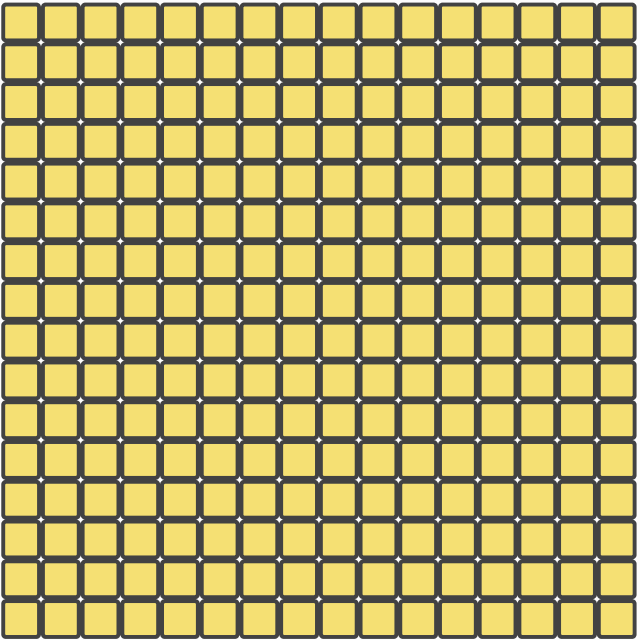
Write a WebGL 1 fragment shader that draws this pattern.

```glsl
precision mediump float;

uniform vec2 u_resolution;

const vec2 TILE_COUNT = vec2(16.0);
const vec2 GRID_ORIGIN = vec2(0.0020, 0.0017);
const vec2 TILE_PITCH = vec2(0.06204, 0.06214);
const float BORDER_WIDTH = 0.0061;
const float OUTER_RADIUS = 0.0072;
const float INNER_RADIUS = 0.0021;

const vec3 PAPER = vec3(0.99);
const vec3 CHARCOAL = vec3(0.26);
const vec3 YELLOW = vec3(0.96, 0.88, 0.45);

float roundedBox(vec2 p, vec2 halfSize, float radius) {
  vec2 q = abs(p) - halfSize + radius;
  return length(max(q, 0.0)) + min(max(q.x, q.y), 0.0) - radius;
}

float coverage(float dist, float pixel) {
  return clamp(0.5 - dist / pixel, 0.0, 1.0);
}

float insideGrid(vec2 cell, vec2 count) {
  vec2 inside = step(vec2(-0.5), cell) * step(cell, count - 0.5);
  return inside.x * inside.y;
}

// Coverage of one tile: x is its full outline, y is its inner face
vec2 tileCoverage(vec2 p, vec2 halfSize, float pixel) {
  float outer = roundedBox(p, halfSize, OUTER_RADIUS);
  float inner = roundedBox(p, halfSize - BORDER_WIDTH, INNER_RADIUS);
  return vec2(coverage(outer, pixel), coverage(inner, pixel));
}

// Adding the four nearest tiles keeps shared edges free of seams
vec2 gridCoverage(vec2 p, vec2 pitch, vec2 count, float pixel) {
  vec2 firstCell = floor(p / pitch - 0.5);
  vec2 total = vec2(0.0);
  for (int j = 0; j < 2; j++) {
    for (int i = 0; i < 2; i++) {
      vec2 cell = firstCell + vec2(float(i), float(j));
      vec2 local = p - (cell + 0.5) * pitch;
      total += insideGrid(cell, count) * tileCoverage(local, 0.5 * pitch, pixel);
    }
  }
  return min(total, 1.0);
}

void main() {
  vec2 uv = gl_FragCoord.xy / u_resolution;
  float pixel = 1.0 / min(u_resolution.x, u_resolution.y);
  vec2 tiles = gridCoverage(uv - GRID_ORIGIN, TILE_PITCH, TILE_COUNT, pixel);

  // Paper, then borders, then faces
  vec3 color = mix(PAPER, CHARCOAL, tiles.x);
  color = mix(color, YELLOW, tiles.y);
  gl_FragColor = vec4(color, 1.0);
}
```
